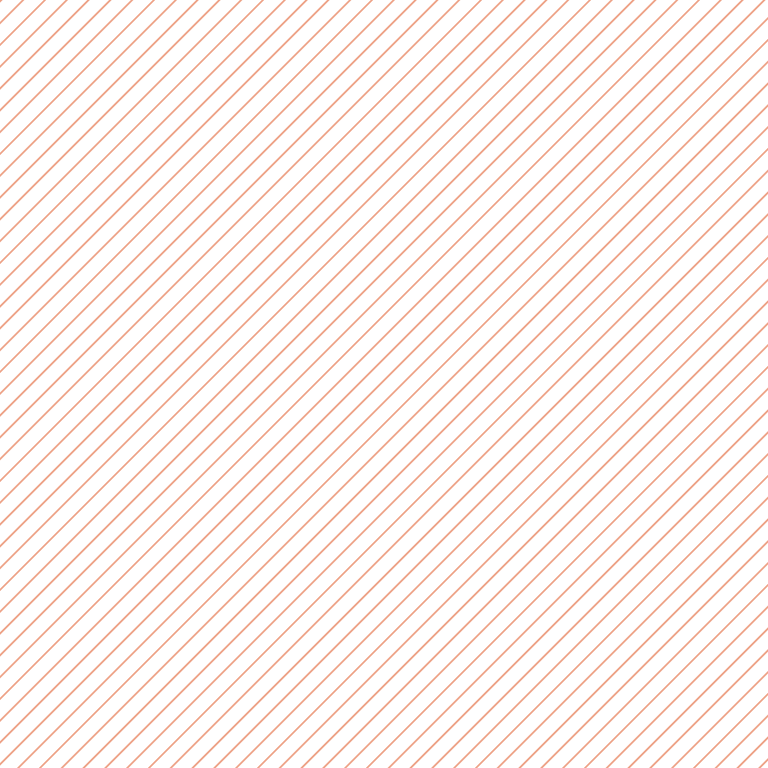
Give the GLSL for this pattern, as a Shadertoy shader.

```glsl
// Thin coral pinstripes rising at 45 degrees to the right on white.
// One diagonal coordinate is folded into evenly spaced repeats, and the
// distance to the nearest stripe centre gives antialiased coverage.

const float REPEATS = 35.23;        // stripes along one canvas edge
const float FIRST_STRIPE = 0.0302;  // first stripe, measured from the top left corner
const float STRIPE_WIDTH = 0.00232; // across the stripe, in canvas heights
const vec3 PAPER = vec3(1.0);
const vec3 CORAL = vec3(0.93, 0.63, 0.52);

// Perpendicular distance from p to the centre of the nearest stripe
float stripeDistance(vec2 p) {
    float diagonal = p.x + 1.0 - p.y;
    float phase = (diagonal - FIRST_STRIPE) * REPEATS;
    float offset = abs(fract(phase + 0.5) - 0.5) / REPEATS;
    return offset * inversesqrt(2.0);
}

// Share of a pixel footprint that lies inside the stripe
float stripeCoverage(float dist, float pixel) {
    float halfWidth = 0.5 * STRIPE_WIDTH;
    float lo = max(dist - 0.5 * pixel, -halfWidth);
    float hi = min(dist + 0.5 * pixel, halfWidth);
    return max(hi - lo, 0.0) / pixel;
}

void mainImage(out vec4 fragColor, in vec2 fragCoord) {
    float pixel = 1.0 / iResolution.y;
    vec2 p = fragCoord * pixel;

    float coverage = stripeCoverage(stripeDistance(p), pixel);
    fragColor = vec4(mix(PAPER, CORAL, coverage), 1.0);
}
```
